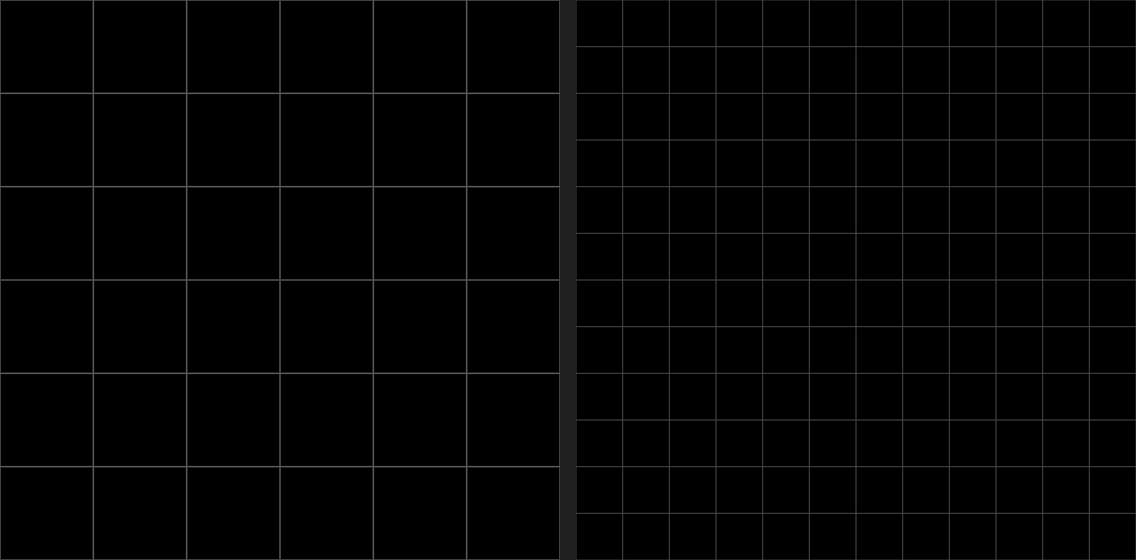
Left: one tile. Right: repeated 2 by 2.
Reproduce this pattern procedurally as a Shadertoy shader.

```glsl
const float CELLS = 6.0;              // repeats across and down
const float LINE_HALF_WIDTH = 0.00225; // fraction of the canvas
const vec3 GROUND_COLOR = vec3(0.0);
const vec3 LINE_COLOR = vec3(0.42);   // at the crest of a line

// Distance to the nearest cell border on each axis, in canvas units
vec2 borderDistance(vec2 uv) {
    vec2 cell = fract(uv * CELLS);
    return min(cell, 1.0 - cell) / CELLS;
}

// Soft line profile, widened and dimmed when thinner than a pixel
vec2 lineProfile(vec2 dist, vec2 pixel) {
    vec2 halfWidth = max(vec2(LINE_HALF_WIDTH), pixel);
    return max(1.0 - dist / halfWidth, 0.0) * LINE_HALF_WIDTH / halfWidth;
}

void mainImage(out vec4 fragColor, in vec2 fragCoord) {
    vec2 uv = fragCoord / iResolution.xy;
    vec2 lines = lineProfile(borderDistance(uv), 1.0 / iResolution.xy);

    // Crossings keep the brightness of a single line
    float coverage = max(lines.x, lines.y);
    fragColor = vec4(mix(GROUND_COLOR, LINE_COLOR, coverage), 1.0);
}
```
